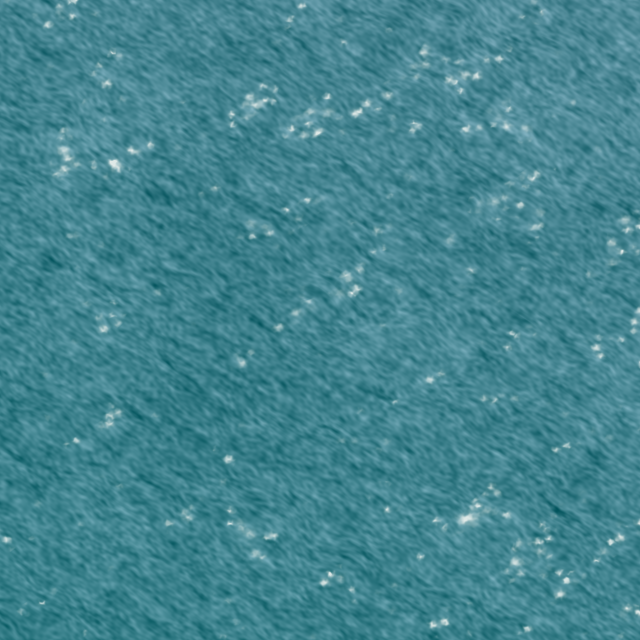
Give the GLSL for this texture, as a three.js fragment shader.

```glsl
varying vec2 vUv;

#define RIPPLE_ANGLE -0.60
#define CREST_ANGLE 0.70
#define RIPPLE_CONTRAST 0.185
#define PATCH_CONTRAST 0.075
#define FOAM_CELLS 62.0
#define FOAM_AMOUNT 0.86
#define SEA_COLOR vec3(0.260, 0.518, 0.565)
#define TONE_STEP vec3(1.0, 0.76, 0.81)
#define FOAM_COLOR vec3(0.90, 0.93, 0.92)

vec2 hash2(vec2 p) {
  vec2 k = vec2(dot(p, vec2(127.1, 311.7)), dot(p, vec2(269.5, 183.3)));
  return fract(sin(k) * 43758.5453);
}

// Gradient noise, centred on zero
float noise(vec2 p) {
  vec2 i = floor(p);
  vec2 f = fract(p);
  vec2 u = f * f * f * (f * (f * 6.0 - 15.0) + 10.0);
  vec2 e = vec2(1.0, 0.0);
  float a = dot(hash2(i) * 2.0 - 1.0, f);
  float b = dot(hash2(i + e.xy) * 2.0 - 1.0, f - e.xy);
  float c = dot(hash2(i + e.yx) * 2.0 - 1.0, f - e.yx);
  float d = dot(hash2(i + e.xx) * 2.0 - 1.0, f - e.xx);
  return mix(mix(a, b, u.x), mix(c, d, u.x), u.y);
}

// Coordinates along (x) and across (y) a direction
vec2 alongAcross(vec2 p, float angle) {
  float c = cos(angle);
  float s = sin(angle);
  return vec2(c * p.x + s * p.y, c * p.y - s * p.x);
}

// Wind ripples: stretched octaves, bent by a slow warp
float rippleHeight(vec2 uv) {
  vec2 warp = vec2(noise(uv * 13.0), noise(uv * 13.0 + 37.0));
  vec2 p = alongAcross(uv + 0.010 * warp, RIPPLE_ANGLE);
  float height = 0.65 * noise(p * vec2(17.0, 48.0) + 5.0);
  height += 0.90 * noise(p * vec2(42.0, 100.0) + 71.0);
  height += 0.95 * noise(p * vec2(85.0, 165.0) + 19.0);
  float trough = smoothstep(0.12, 0.5, noise(p * vec2(14.0, 70.0) + 53.0));
  return height - 0.5 * trough;
}

// Bands where waves are breaking, denser to the right
float crestMask(vec2 uv) {
  vec2 p = alongAcross(uv, CREST_ANGLE);
  float band = noise(p * vec2(6.0, 17.0) + 11.0) + 0.6 * noise(uv * 14.0 + 23.0);
  return smoothstep(0.08, 0.50, band + 0.18 * (uv.x - 0.5));
}

// Scattered soft specks, one candidate per cell
float foamSpecks(vec2 uv, float crest) {
  vec2 ragged = vec2(noise(uv * 140.0), noise(uv * 140.0 + 61.0));
  vec2 p = uv * FOAM_CELLS + 0.35 * ragged;
  vec2 cell = floor(p);
  float foam = 0.0;
  for (int y = -1; y <= 1; y++) {
    for (int x = -1; x <= 1; x++) {
      vec2 id = cell + vec2(float(x), float(y));
      vec2 chance = hash2(id + 7.3);
      vec2 d = (p - id - hash2(id + 91.7)) * vec2(0.85, 1.1);
      float radius = mix(0.22, 0.46, chance.y * (0.4 + 0.6 * crest));
      float strength = smoothstep(0.96 - FOAM_AMOUNT * crest, 1.06, chance.x);
      foam += strength * exp(-dot(d, d) / (radius * radius));
    }
  }
  return min(foam, 1.0);
}

void main() {
  vec2 uv = vUv;
  float crest = crestMask(uv);

  // Water tone: ripples over broad patches
  float tone = RIPPLE_CONTRAST * rippleHeight(uv);
  tone += PATCH_CONTRAST * (noise(uv * 4.0 + 3.0) + 0.7 * noise(uv * 19.0));
  tone += 0.05 * crest * (0.5 + noise(uv * 45.0 + 29.0));
  vec3 color = SEA_COLOR + tone * TONE_STEP;

  // Greyer and paler toward the top right, deeper teal at the lower left
  float haze = 0.7 * (uv.y - 0.5) + 0.3 * (uv.x - 0.5);
  color += haze * vec3(0.10, 0.045, 0.06);

  color = mix(color, FOAM_COLOR, 0.95 * foamSpecks(uv, crest));
  gl_FragColor = vec4(color, 1.0);
}
```
